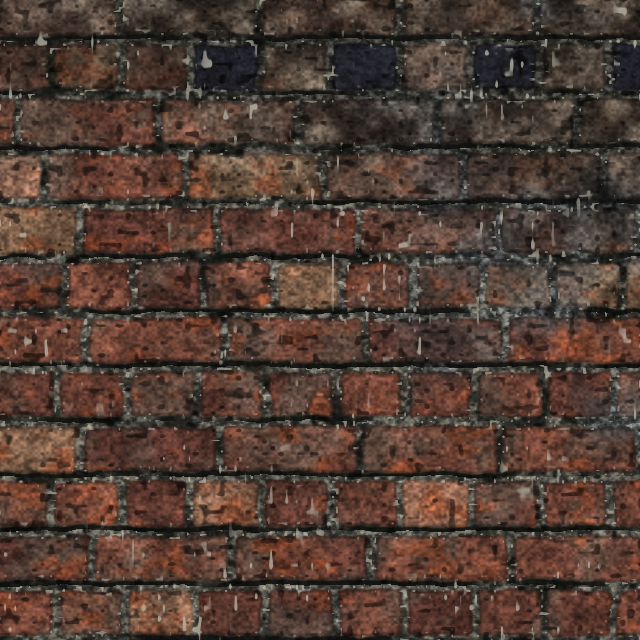
A Shadertoy shader for this texture:

```glsl
// Old sooty brick wall: alternating header and stretcher courses with worn mortar
float hash(vec2 p) {
    vec3 q = fract(vec3(p.xyx) * 0.1031);
    q += dot(q, q.yzx + 33.33);
    return fract((q.x + q.y) * q.z);
}

float noise(vec2 p) {
    vec2 i = floor(p), f = fract(p);
    f = f * f * (3.0 - 2.0 * f);
    return mix(mix(hash(i), hash(i + vec2(1, 0)), f.x),
               mix(hash(i + vec2(0, 1)), hash(i + vec2(1, 1)), f.x), f.y);
}

float fbm(vec2 p) {
    float sum = 0.0, weight = 0.533;
    for (int i = 0; i < 4; i++) {
        sum += weight * noise(p);
        p = p * 2.03 + 17.3;
        weight *= 0.5;
    }
    return sum;
}

float roundedBox(vec2 p, vec2 halfSize, float radius) {
    vec2 q = abs(p) - halfSize + radius;
    return length(max(q, 0.0)) + min(max(q.x, q.y), 0.0) - radius;
}

// Base colour of one brick, before soot and grain
vec3 brickColor(vec2 id, vec2 uv) {
    float tone = hash(id + 3.7), kind = hash(id + 41.2);
    vec3 color = mix(vec3(0.33, 0.20, 0.17), vec3(0.46, 0.28, 0.22), tone);
    color = mix(color, vec3(0.36, 0.30, 0.26), 0.7 * smoothstep(0.45, 0.7, fbm(uv * 13.0 + id * 5.0)));
    if (kind > 0.91) color = mix(vec3(0.46, 0.37, 0.28), vec3(0.58, 0.40, 0.32), tone);
    // orange scorch marks
    float scorch = smoothstep(0.55, 0.75, fbm(uv * vec2(22, 34) + 80.0));
    return mix(color, vec3(0.55, 0.27, 0.16), 0.6 * scorch);
}

void mainImage(out vec4 fragColor, in vec2 fragCoord) {
    vec2 uv = fragCoord / iResolution.xy;
    float pixel = 1.0 / iResolution.y;
    vec2 wobble = vec2(fbm(uv * 30.0), fbm(uv * 30.0 + 50.0)) - 0.5;
    vec2 p = uv + 0.011 * wobble;

    // Courses: even ones are headers, odd ones stretchers
    const float COURSES = 11.73;
    float starts[12] = float[12](0.088, 0.144, 0.081, 0.126, 0.089, 0.135,
                                 0.100, 0.124, 0.070, 0.030, 0.080, 0.187);
    float row = clamp(floor(p.y * COURSES), 0.0, 11.0);
    bool header = mod(row, 2.0) < 0.5 && row != 8.0;
    float width = header ? 0.109 : 0.218;
    float along = (p.x - starts[int(row)]) / width;
    vec2 id = vec2(floor(along), row);
    vec2 local = vec2((fract(along) - 0.5) * width, (p.y * COURSES - row - 0.5) / COURSES);
    vec2 halfSize = 0.5 * vec2(width, 1.0 / COURSES) - vec2(0.0042, 0.0065);
    halfSize -= 0.0025 * vec2(hash(id + 9.1), hash(id + 6.3));
    float d = roundedBox(local, halfSize, 0.008);

    // Brick faces
    vec3 brick = brickColor(id, uv);
    float stain = fbm(uv * 24.0 + 7.0);
    float height = uv.y + 0.13 * (uv.x - 0.5) + 0.35 * (fbm(uv * 5.0) - 0.5) + 0.16 * (hash(id + 20.0) - 0.5);
    float soot = smoothstep(0.60, 0.94, height);
    vec3 sooty = mix(vec3(0.17, 0.15, 0.13), vec3(0.35, 0.32, 0.28), smoothstep(0.25, 0.75, stain));
    brick = mix(brick, sooty, 0.88 * soot);
    float special = hash(id + 64.0);
    if (row == 10.0 && special < 0.35) brick = vec3(0.13, 0.13, 0.16);
    if (row == 10.0 && special > 0.75) brick = vec3(0.47, 0.42, 0.35);
    brick *= 0.62 + 0.76 * stain;
    brick *= 1.0 - 0.35 * smoothstep(-0.007, 0.0, d);

    // Mortar: grey-green, with a black gap beneath each brick
    float crumbs = fbm(uv * vec2(100, 130));
    vec3 mortar = mix(vec3(0.19, 0.19, 0.17), vec3(0.46, 0.45, 0.41), smoothstep(0.3, 0.72, crumbs));
    mortar *= 1.0 - 0.3 * soot;
    float gap = 1.0 - smoothstep(-halfSize.y - 0.003, -halfSize.y + 0.004, local.y);
    gap *= smoothstep(0.25, 0.5, fbm(uv * vec2(9, 14) + 30.0));
    float hole = smoothstep(0.58, 0.72, fbm(uv * 17.0 + 60.0));
    mortar = mix(mortar, vec3(0.065, 0.065, 0.055), max(0.95 * gap, 0.8 * hole));
    float face = 1.0 - smoothstep(-0.0012 - pixel, 0.0012 + pixel, d);
    vec3 color = mix(mortar, brick, face);

    // Grit, pits and bluish grime
    float grit = noise(uv * vec2(230, 250)) + noise(uv * vec2(120, 150) + 9.0) - 1.0;
    color *= 1.0 + 0.48 * grit;
    float pits = smoothstep(0.72, 0.9, noise(uv * vec2(75, 110) + 33.0));
    color *= 1.0 - 0.5 * pits;
    float grime = smoothstep(0.5, 0.75, fbm(uv * 6.0 + 12.0)) * smoothstep(0.2, 0.9, uv.x);
    color = mix(color, color.g * vec3(1.0, 1.08, 1.13), 0.6 * grime);

    // Pale lime flecks and short drips, thickest along the joints
    float patches = smoothstep(0.48, 0.72, noise(uv * 11.0 + 5.0));
    float drips = smoothstep(0.82, 0.94, noise(uv * vec2(125, 60) + 21.0));
    float flecks = smoothstep(0.78, 0.92, noise(uv * vec2(150, 170) + 71.0));
    float nearJoint = smoothstep(-0.012, 0.0, d) * (1.0 - gap);
    float lime = max(drips * patches * 0.75, flecks * nearJoint * 0.65);
    color = mix(color, vec3(0.74, 0.73, 0.67), lime);

    fragColor = vec4(clamp(color, 0.0, 1.0), 1.0);
}
```
